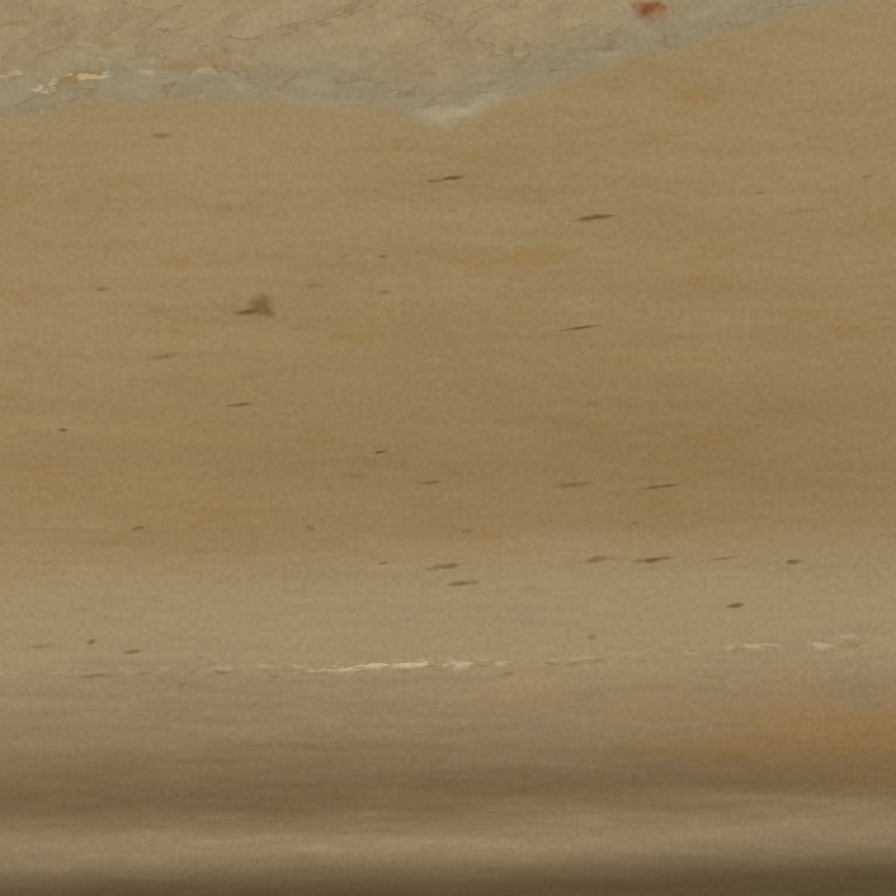
Write a Shadertoy shader that draws this texture.

```glsl
const vec3 TAN = vec3(0.588, 0.498, 0.335);
const vec3 PALE = vec3(0.630, 0.552, 0.418);
const vec3 MUTED = vec3(0.570, 0.490, 0.370);
const vec3 BROWN = vec3(0.460, 0.380, 0.262);
const vec3 SHADOW = vec3(0.340, 0.280, 0.195);
const vec3 OCHRE = vec3(0.580, 0.440, 0.235);
const vec3 GREY = vec3(0.575, 0.530, 0.430);
const vec3 CHALK = vec3(0.790, 0.720, 0.590);
const vec3 RUST = vec3(0.500, 0.250, 0.120);
const vec3 FLECK = vec3(0.370, 0.275, 0.150);

const float STREAK_CONTRAST = 0.045;
const float FIBRE_CONTRAST = 0.036;
const float GRAIN_CONTRAST = 0.062;
const float FLECK_CHANCE = 0.20;
const int FLECK_LAYERS = 2;

vec2 hash2(vec2 p) {
    vec3 q = fract(vec3(p.xyx) * vec3(0.1031, 0.1030, 0.0973));
    q += dot(q, q.yzx + 33.33);
    return fract((q.xx + q.yz) * q.zy);
}

float gradientNoise(vec2 p) {
    vec2 i = floor(p), f = p - i;
    vec2 u = f * f * f * (f * (f * 6.0 - 15.0) + 10.0);
    vec2 e = vec2(0.0, 1.0);
    float a = dot(hash2(i) * 2.0 - 1.0, f);
    float b = dot(hash2(i + e.yx) * 2.0 - 1.0, f - e.yx);
    float c = dot(hash2(i + e.xy) * 2.0 - 1.0, f - e.xy);
    float d = dot(hash2(i + e.yy) * 2.0 - 1.0, f - e.yy);
    return mix(mix(a, b, u.x), mix(c, d, u.x), u.y);
}

float fbm(vec2 p) {
    float sum = 0.0, amp = 0.8;
    for (int i = 0; i < 4; i++) {
        sum += amp * gradientNoise(p);
        p = p * 2.03 + 17.7;
        amp *= 0.5;
    }
    return sum;
}

// Soft bell of half width w around zero
float bell(float x, float w) {
    return exp(-x * x / (w * w));
}

// Short ragged dashes, at most one per cell
float flecks(vec2 p) {
    float mask = 0.0;
    float ragged = fbm(p * vec2(70.0, 160.0));
    for (int k = 0; k < FLECK_LAYERS; k++) {
        vec2 cells = vec2(9.0, 16.0) + float(k) * vec2(4.0, 7.0);
        vec2 id = floor(p * cells) + float(k) * 61.0 + 5.0;
        vec2 place = hash2(id), kind = hash2(id + 131.0), look = hash2(id + 277.0);
        vec2 d = (fract(p * cells) - mix(vec2(0.3), vec2(0.7), place)) / cells;
        d.y -= 0.12 * d.x;
        vec2 size = vec2(mix(0.005, 0.021, look.x * look.x), mix(0.0016, 0.0036, look.y));
        float shape = 1.0 - smoothstep(0.1, 1.4, length(d / size) + 0.9 * ragged);
        float strength = mix(0.12, 0.75, kind.y * kind.y);
        mask = max(mask, shape * step(kind.x, FLECK_CHANCE) * strength);
    }
    return mask;
}

// Lower edge of the grey vein
float veinEdge(float x) {
    return 0.882 + 0.12 * smoothstep(0.45, 1.05, x) - 0.030 * bell(x - 0.5, 0.06)
        - 0.018 * bell(x, 0.06) + 0.016 * fbm(vec2(x * 9.0, 3.0));
}

void mainImage(out vec4 fragColor, in vec2 fragCoord) {
    vec2 p = fragCoord / iResolution.xy;
    float slope = p.y - 0.025 * p.x + 0.006 * gradientNoise(p * vec2(3.0, 5.0));
    float streak = fbm(p * vec2(2.5, 26.0));
    float fibre = fbm(p * vec2(13.0, 110.0) + 40.0);
    float cloud = fbm(p * vec2(2.2, 7.0) + 9.0);

    // Tan ground with ochre stains
    float upperLeft = smoothstep(0.5, 1.1, p.y + 0.25 * (0.5 - p.x));
    vec3 col = mix(TAN, PALE, clamp(0.15 + 0.35 * upperLeft + 0.6 * cloud, 0.0, 0.8));
    col *= 1.0 - 0.05 * bell(p.y - 0.48, 0.12) * smoothstep(0.1, 0.6, p.x);
    float stain = smoothstep(0.12, 0.5, fbm(p * vec2(6.0, 26.0) + 70.0));
    col = mix(col, OCHRE, 0.4 * stain);

    // Rounded moulding along the foot
    col = mix(col, PALE, 0.9 * smoothstep(0.42, 0.31, slope));
    col = mix(col, MUTED, 0.85 * smoothstep(0.27, 0.20, slope));
    col = mix(col, BROWN, 0.9 * bell(slope - 0.110 - 0.05 * streak, 0.045));
    col = mix(col, OCHRE, 0.45 * bell(slope - 0.16 - 0.05 * fibre, 0.04) * smoothstep(0.6, 1.0, p.x + 0.6 * streak));
    col = mix(col, MUTED, 0.9 * bell(slope - 0.050 - 0.008 * fibre, 0.014));
    col = mix(col, SHADOW, 0.9 * smoothstep(0.048, -0.012, slope));

    // Horizontal layering and dashes, rougher toward the foot
    float roughness = 1.0 + 0.9 * smoothstep(0.32, 0.18, p.y);
    col *= 1.0 + roughness * (STREAK_CONTRAST * streak + FIBRE_CONTRAST * fibre);
    col = mix(col, FLECK, flecks(p) * smoothstep(0.9, 0.82, p.y) * smoothstep(0.05, 0.3, p.y));
    float knot = length(p - vec2(0.293, 0.657)) + 0.012 * fbm(p * 70.0);
    col = mix(col, FLECK, 0.5 * smoothstep(0.017, 0.004, knot));

    // Grey vein with mottling, pale lip and rust
    float depth = p.y - veinEdge(p.x) + 0.008 * fbm(p * vec2(22.0, 45.0));
    float inside = smoothstep(-0.006, 0.014, depth);
    float marble = fbm(p * vec2(9.0, 24.0) + vec2(3.0 * cloud, 20.0) + vec2(4.0, -8.0) * p.x);
    float mottle = fbm(p * vec2(30.0, 60.0) + 31.0);
    float greyness = clamp(bell(depth - 0.022, 0.035) + 0.9 * marble, 0.05, 1.0);
    vec3 veinColor = mix(PALE, GREY, greyness) * (1.0 + 0.12 * marble + 0.10 * mottle);
    col = mix(col, veinColor, inside * 0.85);
    col = mix(col, CHALK, 0.35 * inside * bell(depth - 0.014, 0.012 + 0.01 * mottle) * bell(p.x - 0.51, 0.05));
    float crack = bell(marble + 0.12, 0.05) * smoothstep(0.0, 0.3, mottle + 0.1);
    col = mix(col, BROWN, 0.35 * crack * inside);
    float leftSide = smoothstep(0.4, 0.05, p.x) * inside * bell(depth - 0.035, 0.03);
    col = mix(col, OCHRE, 0.65 * leftSide * smoothstep(0.0, 0.35, fbm(p * vec2(15.0, 35.0))));
    col = mix(col, CHALK, 0.7 * leftSide * smoothstep(0.15, 0.4, fbm(p * vec2(28.0, 65.0) + 8.0)));
    float rustSpot = length((p - vec2(0.725, 0.99)) / vec2(1.7, 1.0)) + 0.014 * fbm(p * 45.0);
    col = mix(col, RUST, 0.75 * smoothstep(0.015, 0.002, rustSpot));

    // Broken chalk seam
    float seam = p.y - 0.25 - 0.037 * p.x * p.x - 0.009 * fbm(p * vec2(24.0, 30.0));
    float dashes = smoothstep(0.0, 0.25, fbm(vec2(p.x * 30.0, 4.0 + p.y * 90.0)) + 0.12 * bell(p.x - 0.43, 0.12));
    float reach = 0.22 + 0.75 * bell(p.x - 0.43, 0.12) + 0.3 * bell(p.x - 0.9, 0.1);
    col = mix(col, BROWN, 0.5 * bell(seam + 0.005, 0.003) * smoothstep(0.0, 0.35, fibre + 0.5 * mottle));
    col = mix(col, CHALK, min(reach, 1.0) * dashes * bell(seam, 0.0042));

    // Fine grain
    float grain = gradientNoise(p * 190.0) + 0.6 * gradientNoise(p * 105.0 + 23.0);
    col *= 1.0 + GRAIN_CONTRAST * grain;
    fragColor = vec4(clamp(col, 0.0, 1.0), 1.0);
}
```
